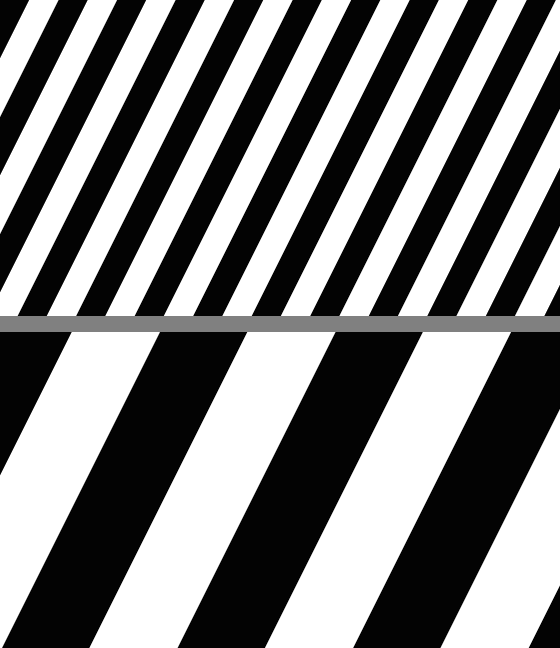
Top, the full canvas; bottom, a detail of the centre.
Give the GLSL for this pattern, as a WebGL 1 fragment shader.

```glsl
precision highp float;

uniform vec2 u_resolution;

const float STRIPES_PER_HEIGHT = 5.4;  // repeats along a horizontal run one canvas height long
const float LEAN = 0.5;                // sideways shift per unit of rise
const float DARK_SHARE = 0.497;        // dark part of each repeat
const vec3 DARK = vec3(0.01);
const vec3 LIGHT = vec3(1.0);

// Signed distance to the dark band, in repeats: negative inside
float bandDistance(float phase) {
    float fromCentre = abs(fract(phase - 0.25 + 0.5) - 0.5);
    return fromCentre - 0.5 * DARK_SHARE;
}

void main() {
    // Height units, measured from the top left corner
    vec2 p = gl_FragCoord.xy / u_resolution.y;
    p.y = 1.0 - p.y;

    // Slanted stripe coordinate, one unit per repeat
    float phase = (p.x + LEAN * p.y) * STRIPES_PER_HEIGHT;

    // One pixel across the stripe, for edge smoothing
    float pixel = STRIPES_PER_HEIGHT * length(vec2(1.0, LEAN)) / u_resolution.y;
    float light = clamp(bandDistance(phase) / pixel + 0.5, 0.0, 1.0);

    gl_FragColor = vec4(mix(DARK, LIGHT, light), 1.0);
}
```
